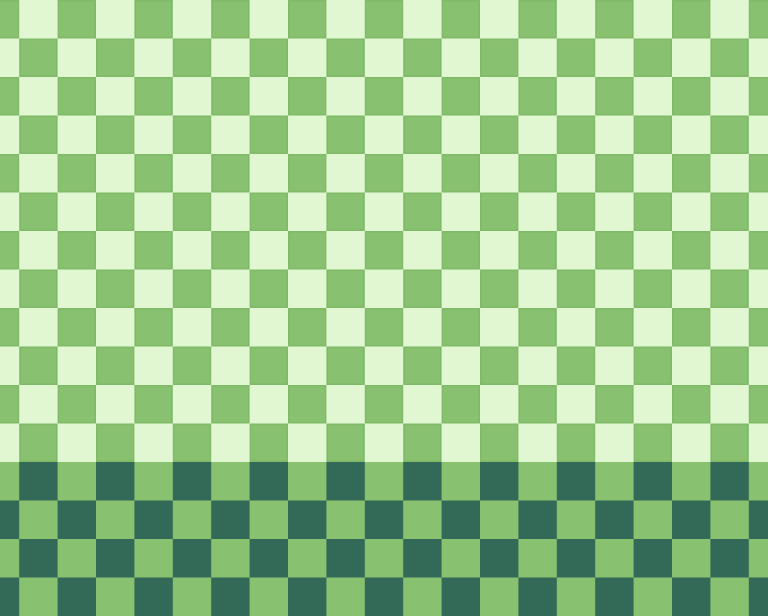
A WebGL 1 fragment shader for this pattern:

```glsl
precision highp float;

// A two-band checkerboard: pale and green tiles above, dark and green below.
// Each pixel blends the four tiles around its nearest grid corner by coverage,
// and green tiles in the pale band carry a hair-thin darker rim.

uniform vec2 u_resolution;

const vec2 GRID = vec2(20.0, 16.0);   // tiles across and down
const float COLUMN_SHIFT = 0.5;       // columns start half a tile in
const float PALE_ROWS = 12.0;         // rows of the upper band
const float RIM_WIDTH = 0.04;         // in tiles

const vec3 GREEN = vec3(0.535, 0.755, 0.44);
const vec3 RIM_GREEN = vec3(0.50, 0.73, 0.41);
const vec3 PALE = vec3(0.88, 0.97, 0.82);
const vec3 DARK = vec3(0.20, 0.41, 0.34);

// Colour of one tile; rows count down from the top.
vec3 tileColour(vec2 tile, float rim) {
  float lowerBand = step(PALE_ROWS - 0.5, tile.y);
  float accent = mod(tile.x + tile.y, 2.0);
  vec3 green = mix(GREEN, RIM_GREEN, rim * (1.0 - lowerBand));
  return mix(green, mix(PALE, DARK, lowerBand), step(0.5, accent));
}

void main() {
  // Grid coordinates, measured from the top left.
  vec2 uv = gl_FragCoord.xy / u_resolution;
  vec2 p = vec2(uv.x, 1.0 - uv.y) * GRID + vec2(COLUMN_SHIFT, 0.0);
  vec2 pixel = GRID / u_resolution;

  // Nearest grid corner and the share of the pixel past each grid line.
  vec2 corner = floor(p + 0.5);
  vec2 offset = p - corner;
  vec2 cover = clamp(offset / pixel + 0.5, 0.0, 1.0);

  // Rim strength from the distance to the nearest tile edge.
  float edge = min(abs(offset.x), abs(offset.y));
  float soft = 0.5 * max(pixel.x, pixel.y);
  float rim = 1.0 - smoothstep(RIM_WIDTH - soft, RIM_WIDTH + soft, edge);

  // Blend the four tiles that meet at the corner.
  vec3 upper = mix(tileColour(corner - 1.0, rim),
                   tileColour(corner - vec2(0.0, 1.0), rim), cover.x);
  vec3 lower = mix(tileColour(corner - vec2(1.0, 0.0), rim),
                   tileColour(corner, rim), cover.x);
  gl_FragColor = vec4(mix(upper, lower, cover.y), 1.0);
}
```
